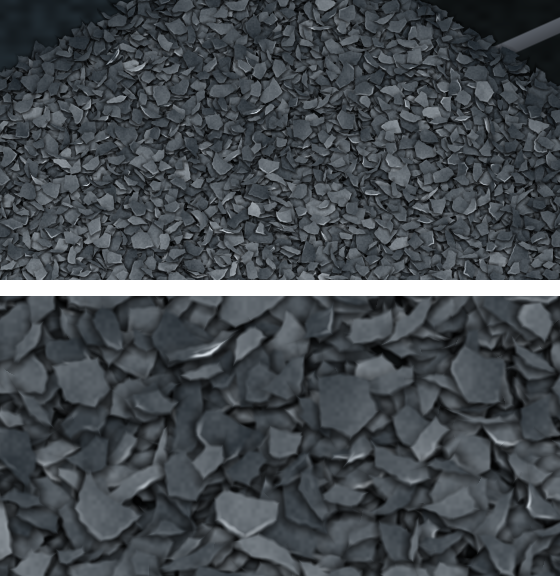
Top: the whole. Bottom: its middle third, enlarged.
Give the GLSL for this texture, as a Shadertoy shader.

```glsl
const float TAU = 6.28318;
const int LAYERS = 11;
const vec3 STEEL_TINT = vec3(-0.027, 0.002, 0.027);
const vec3 BACKDROP_LEFT = vec3(0.10, 0.13, 0.15);
const vec3 BACKDROP_RIGHT = vec3(0.055, 0.07, 0.075);
const vec3 BAR_COLOR = vec3(0.33, 0.35, 0.38);

vec4 hash4(vec3 p) {
    vec4 q = fract(p.xyzx * vec4(0.1031, 0.1030, 0.0973, 0.1099));
    q += dot(q, q.wzxy + 33.33);
    return fract((q.xxyz + q.yzzw) * q.zywx);
}

float noise(vec2 p) {
    vec2 i = floor(p), f = fract(p);
    f = f * f * (3.0 - 2.0 * f);
    float a = hash4(vec3(i, 7.0)).x;
    float b = hash4(vec3(i + vec2(1, 0), 7.0)).x;
    float c = hash4(vec3(i + vec2(0, 1), 7.0)).x;
    float d = hash4(vec3(i + vec2(1, 1), 7.0)).x;
    return mix(mix(a, b, f.x), mix(c, d, f.x), f.y);
}

vec2 direction(float angle) {
    return vec2(cos(angle), sin(angle));
}

// Height of the pile above the floor
float pileHeight(float x) {
    return min(0.72 + 0.55 * x, 1.93 - 0.63 * x);
}

// Broken plate: random facets, a rounded limit and one hollow bite
float plateDistance(vec2 s, float flatness, vec3 seed) {
    float d = (length(s) - 1.05) * flatness;
    for (int i = 0; i < 5; i++) {
        vec4 h = hash4(seed + vec3(0.0, 0.0, 31.0 * float(i + 1)));
        vec2 n = direction(TAU * (float(i) + 0.8 * h.x) / 5.0);
        float reach = mix(0.42, 0.98, h.y);
        d = max(d, (dot(s, n) - reach) / length(vec2(n.x, n.y / flatness)));
    }
    vec4 bite = hash4(seed + vec3(0.0, 0.0, 211.0));
    vec2 center = 1.35 * direction(TAU * bite.x);
    return max(d, (0.85 * bite.y - length(s - center)) * flatness);
}

// Paints one flake with its shadow, face and shiny edge over a color
vec3 paintFlake(vec3 color, vec2 p, vec2 center, float radius, vec3 seed) {
    vec4 shape = hash4(seed);
    vec4 look = hash4(seed + vec3(0.0, 0.0, 400.0));
    vec2 q = (p - center) / radius;
    if (dot(q, q) > 2.6) return color;

    float angle = (shape.x + shape.y - 1.0) * 1.7 - 0.35 * (center.x - 0.7);
    vec2 axis = direction(angle);
    q = vec2(dot(q, axis), dot(q, vec2(-axis.y, axis.x)));
    float flatness = mix(0.2, 0.9, shape.z);
    float bend = (shape.w - 0.7) * 0.6;
    vec2 s = vec2(q.x, (q.y + bend * q.x * q.x) / flatness);
    float d = radius * plateDistance(s, flatness, seed);
    d += 0.003 * (noise(p * 130.0) - 0.5);

    float below = smoothstep(0.5, -0.5, s.y);
    color *= 1.0 - smoothstep(0.014, -0.002, d) * mix(0.22, 0.6, below);

    float depth = clamp(pileHeight(center.x) - center.y, 0.0, 1.0);
    float light = mix(1.1, 0.9, center.y) * mix(0.72, 1.0, smoothstep(0.0, 0.22, depth));
    light *= 1.0 - 0.15 * smoothstep(1.5, 2.0, center.x);
    float tone = mix(0.25, 0.43, look.x) + 0.17 * pow(look.y, 9.0);
    tone += 0.045 * dot(s, direction(TAU * look.z));
    tone += 0.06 * (noise(p * 55.0 + 9.0 * look.xy) - 0.5);
    tone += 0.05 * (noise(p * 190.0) - 0.5);

    // Thin edge that catches light along part of its length
    float rim = smoothstep(0.0045, 0.0, abs(d + 0.0035)) * below;
    float patchy = smoothstep(0.35, 0.75, noise(p * 38.0 + 20.0 * look.zw));
    float gloss = 0.05 + 0.55 * pow(look.w, 4.0) * (1.2 - flatness);
    tone += rim * patchy * gloss;

    return mix(color, vec3(tone * light) + STEEL_TINT, smoothstep(0.0028, -0.0028, d));
}

// Dim room with a slanted bar behind the pile
vec3 backdrop(vec2 p) {
    vec3 color = mix(BACKDROP_LEFT, BACKDROP_RIGHT, smoothstep(0.3, 1.5, p.x));
    color *= 0.75 + 0.5 * noise(p * vec2(22.0, 34.0));
    vec2 axis = normalize(vec2(0.27, 0.12));
    vec2 q = p - vec2(1.73, 0.79);
    float across = dot(q, vec2(-axis.y, axis.x));
    float bar = max(abs(across) - 0.026, -dot(q, axis));
    vec3 metal = BAR_COLOR * (0.9 + 6.0 * across);
    return mix(color, metal, smoothstep(0.004, -0.004, bar));
}

void mainImage(out vec4 fragColor, in vec2 fragCoord) {
    vec2 p = fragCoord / iResolution.y;
    float inside = smoothstep(-0.01, 0.03, pileHeight(p.x) - p.y);
    vec3 color = mix(backdrop(p), vec3(0.10, 0.12, 0.13), inside);

    // Layers of scattered flakes, back to front and top to bottom
    for (int layer = 0; layer < LAYERS; layer++) {
        float id = float(layer);
        float size = 0.042 + 0.034 * fract(id * 0.618 + 0.2);
        vec2 shift = 5.0 + hash4(vec3(id, 3.0, 5.0)).xy;
        vec2 cell = floor(p / size + shift);
        for (int j = 1; j >= -1; j--)
        for (int i = -1; i <= 1; i++) {
            vec2 c = cell + vec2(i, j);
            vec3 seed = vec3(c, id * 17.0 + 1.0);
            vec4 h = hash4(seed + vec3(0.0, 0.0, 700.0));
            vec2 center = (c + h.xy - shift) * size;
            float edge = pileHeight(center.x) + 0.03 * (h.w - 0.5);
            if (h.z > 0.85 || center.y > edge) continue;
            color = paintFlake(color, p, center, size * mix(0.5, 0.88, h.w), seed);
        }
    }
    fragColor = vec4(clamp(color, 0.0, 1.0), 1.0);
}
```
